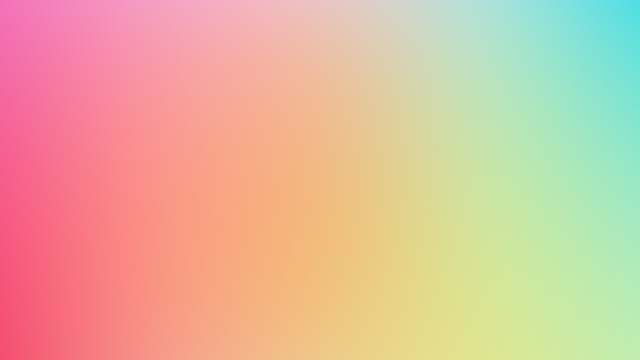
Write a WebGL 2 fragment shader that draws this background.

```glsl
#version 300 es
precision highp float;
// Soft mesh gradient: pink and coral on the left, apricot centre, lime and aqua on the right.

uniform vec2 u_resolution;
out vec4 outColor;

// Colour stops from left to right, evenly spaced, at three heights.
const int STOPS = 5;
const vec3 TOP[STOPS] = vec3[STOPS](
    vec3(0.95, 0.45, 0.73), vec3(0.96, 0.63, 0.765), vec3(0.915, 0.77, 0.765),
    vec3(0.69, 0.88, 0.85), vec3(0.31, 0.87, 0.895));
const vec3 MIDDLE[STOPS] = vec3[STOPS](
    vec3(0.965, 0.36, 0.55), vec3(0.98, 0.585, 0.54), vec3(0.945, 0.73, 0.51),
    vec3(0.80, 0.89, 0.64), vec3(0.59, 0.91, 0.78));
const vec3 BOTTOM[STOPS] = vec3[STOPS](
    vec3(0.96, 0.305, 0.44), vec3(0.965, 0.60, 0.54), vec3(0.935, 0.785, 0.54),
    vec3(0.875, 0.895, 0.57), vec3(0.75, 0.93, 0.69));

// Smooth curve through b and c, with a and d shaping its ends.
vec3 catmullRom(vec3 a, vec3 b, vec3 c, vec3 d, float t) {
    vec3 linear = c - a;
    vec3 square = 2.0 * a - 5.0 * b + 4.0 * c - d;
    vec3 cube = 3.0 * (b - c) + d - a;
    return b + 0.5 * t * (linear + t * (square + t * cube));
}

// Horizontal ramp; the end slopes continue past the outer stops.
vec3 ramp(vec3 stops[STOPS], float x) {
    float position = clamp(x, 0.0, 1.0) * float(STOPS - 1);
    int i = min(int(position), STOPS - 2);
    vec3 b = stops[i];
    vec3 c = stops[i + 1];
    vec3 a = i > 0 ? stops[max(i - 1, 0)] : 2.0 * b - c;
    vec3 d = i < STOPS - 2 ? stops[min(i + 2, STOPS - 1)] : 2.0 * c - b;
    return catmullRom(a, b, c, d, position - float(i));
}

// Parabolic blend passing through the three heights.
vec3 blendHeights(vec3 low, vec3 mid, vec3 high, float y) {
    float s = 2.0 * y - 1.0;
    return mid + 0.5 * s * (high - low) + 0.5 * s * s * (high + low - 2.0 * mid);
}

void main() {
    vec2 uv = gl_FragCoord.xy / u_resolution;
    vec3 color = blendHeights(ramp(BOTTOM, uv.x), ramp(MIDDLE, uv.x), ramp(TOP, uv.x), uv.y);
    outColor = vec4(clamp(color, 0.0, 1.0), 1.0);
}
```
